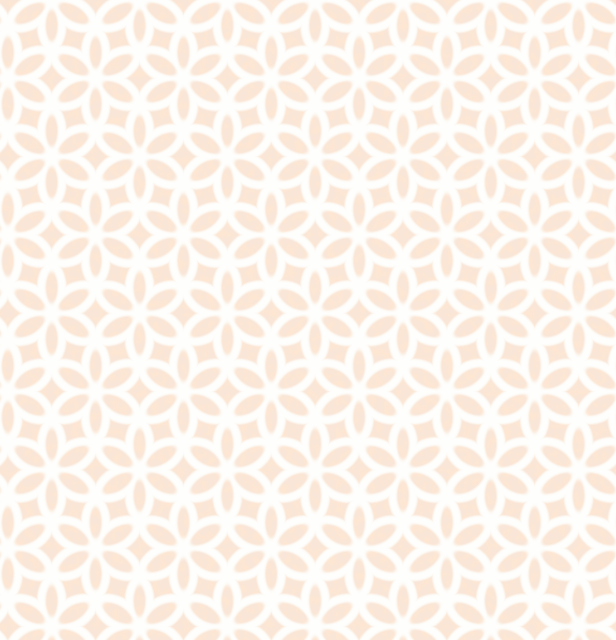
A WebGL 1 fragment shader for this pattern:

```glsl
precision highp float;
// Peach and white lattice of leaf-shaped petals laid along the edges of a rhombus tiling.

uniform vec2 u_resolution;

// Lengths are in units of one horizontal repeat.
const float REPEATS_ACROSS = 7.015;
const vec2 HUB_ORIGIN = vec2(0.089, 1.045);  // a six-petal hub
const float ROW_STEP = 0.892;                // height between rows of hubs
const float RHOMBUS_HALF_HEIGHT = 0.306;
const float UPRIGHT_BULGE = 0.118;           // half width of the upright petals
const float SLANTED_BULGE = 0.134;           // half width of the slanted petals
const float LINE_HALF_WIDTH = 0.051;
const float TIP_ROUNDING = 0.085;
const float EDGE_SOFTNESS = 0.017;
const float HALO_WIDTH = 0.035;
const float MOTTLE_SCALE = 11.0;

const vec3 WHITE = vec3(0.996, 0.996, 0.994);
const vec3 CREAM = vec3(0.99, 0.98, 0.955);
const vec3 PEACH_WARM = vec3(0.992, 0.900, 0.825);
const vec3 PEACH_DULL = vec3(0.975, 0.900, 0.850);

vec2 gradientAt(vec2 cell) {
  float angle = 6.2832 * fract(sin(dot(cell, vec2(127.1, 311.7))) * 43758.5);
  return vec2(cos(angle), sin(angle));
}

// Gradient noise, roughly -0.7 to 0.7
float gradientNoise(vec2 p) {
  vec2 i = floor(p);
  vec2 f = p - i;
  vec2 u = f * f * f * (f * (f * 6.0 - 15.0) + 10.0);
  vec2 e = vec2(1.0, 0.0);
  float bottom = mix(dot(gradientAt(i), f), dot(gradientAt(i + e), f - e), u.x);
  float top = mix(dot(gradientAt(i + e.yx), f - e.yx),
                  dot(gradientAt(i + e.xx), f - e.xx), u.x);
  return mix(bottom, top, u.y);
}

float smoothMax(float a, float b, float k) {
  float h = max(k - abs(a - b), 0.0) / k;
  return max(a, b) + 0.25 * k * h * h;
}

// Signed distance to the overlap of two discs whose rims meet at the origin and at tip
float petal(vec2 p, vec2 tip, float bulge) {
  float halfChord = 0.5 * length(tip);
  float radius = (halfChord * halfChord + bulge * bulge) / (2.0 * bulge);
  vec2 toCentre = normalize(vec2(-tip.y, tip.x)) * (radius - bulge);
  vec2 q = p - 0.5 * tip;
  return smoothMax(length(q - toCentre), length(q + toCentre), TIP_ROUNDING) - radius;
}

// Six petals around each hub of one rectangular grid
float hubPetals(vec2 p) {
  vec2 period = vec2(1.0, 2.0 * ROW_STEP);
  vec2 q = abs(mod(p + 0.5 * period, period) - 0.5 * period);
  float upright = petal(q, vec2(0.0, ROW_STEP - RHOMBUS_HALF_HEIGHT), UPRIGHT_BULGE);
  float slanted = petal(q, vec2(0.5, RHOMBUS_HALF_HEIGHT), SLANTED_BULGE);
  return min(upright, slanted);
}

void main() {
  float pixel = REPEATS_ACROSS / u_resolution.x;
  vec2 p = gl_FragCoord.xy * pixel - HUB_ORIGIN;

  // Petal outlines of both staggered grids, widened to lines
  float outline = min(hubPetals(p), hubPetals(p - vec2(0.5, ROW_STEP)));
  float line = abs(outline) - LINE_HALF_WIDTH;

  // Faintly uneven peach between the lines
  float mottle = gradientNoise(p * MOTTLE_SCALE);
  vec3 peach = mix(PEACH_DULL, PEACH_WARM, clamp(0.5 + 1.2 * mottle, 0.0, 1.0));

  // White lines with cream borders
  float halo = smoothstep(-HALO_WIDTH, 0.0, line);
  vec3 lineColour = mix(WHITE, CREAM, halo);
  float softness = max(EDGE_SOFTNESS, pixel);
  vec3 colour = mix(lineColour, peach, smoothstep(-softness, softness, line));

  gl_FragColor = vec4(colour, 1.0);
}
```
